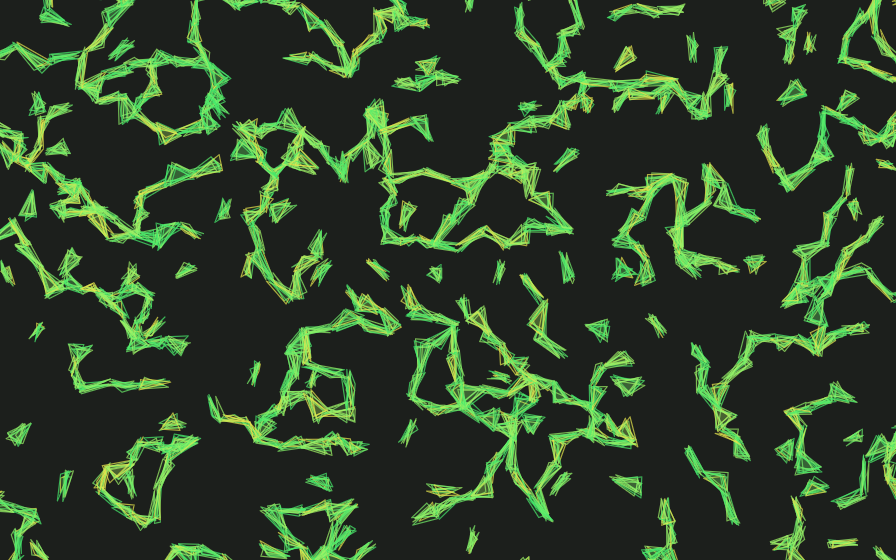
Give the GLSL for this pattern, as a Shadertoy shader.

```glsl
const vec3 BACKGROUND = vec3(0.110, 0.120, 0.110);
const vec3 GREEN  = vec3(0.27, 0.92, 0.42);
const vec3 LIME   = vec3(0.62, 0.95, 0.40);
const vec3 YELLOW = vec3(0.90, 0.90, 0.30);
const float SPACING = 0.112;       // distance between network nodes
const float ROW_HEIGHT = 0.87;     // row step of the triangular lattice
const float NODE_JITTER = 0.55;
const float LINK_CHANCE = 0.32;
const float CHIP_CHANCE = 0.42;
const float BEND = 0.36;           // sideways kink of a link, relative to length
const float SHARD_WIDTH = 0.027;
const float SCATTER = 0.017;       // spread of the repeated shard outlines
const float REACH = 0.08;          // links farther away than this are skipped
const float LINE_WIDTH = 0.0021;
const float LINE_ALPHA = 0.72;
const float FILL_ALPHA = 0.055;
const int LINK_PARTS = 3;
const int COPIES = 7;

vec3 hash3(vec3 p) {
    p = fract((p + 61.7) * vec3(0.1031, 0.1030, 0.0973));
    p += dot(p, p.yxz + 33.33);
    return fract((p.xxy + p.yxx) * p.zyx);
}

float cross2(vec2 a, vec2 b) { return a.x * b.y - a.y * b.x; }

float segmentDistance(vec2 p, vec2 a, vec2 b) {
    vec2 ab = b - a, ap = p - a;
    return length(ap - ab * clamp(dot(ap, ab) / max(dot(ab, ab), 1e-7), 0.0, 1.0));
}

float triangleDistance(vec2 p, vec2 a, vec2 b, vec2 c) {
    float d = min(segmentDistance(p, a, b),
              min(segmentDistance(p, b, c), segmentDistance(p, c, a)));
    vec3 side = vec3(cross2(b - a, p - a), cross2(c - b, p - b), cross2(a - c, p - c));
    side *= sign(cross2(b - a, c - a));
    return min(side.x, min(side.y, side.z)) > 0.0 ? -d : d;
}

vec3 strokeTint(float h) {
    return h > 0.86 ? YELLOW : mix(GREEN, LIME, smoothstep(0.1, 0.7, h));
}

// A bundle of thin, slightly shifted triangle outlines along a-b
void drawShard(inout vec3 color, vec2 p, vec2 a, vec2 b, vec3 seed, float pixel) {
    vec2 along = b - a;
    float size = length(along);
    if (distance(p, 0.5 * (a + b)) > 0.7 * size + SHARD_WIDTH + SCATTER) return;

    vec3 shape = hash3(seed);
    vec2 normal = vec2(-along.y, along.x) / max(size, 1e-4);
    float offset = SHARD_WIDTH * mix(0.15, 1.0, shape.y * shape.y);
    vec2 c = mix(a, b, mix(0.0, 1.1, shape.x)) + normal * offset * (shape.z < 0.5 ? -1.0 : 1.0);

    for (int k = 0; k < COPIES; k++) {
        vec3 copySeed = seed + vec3(0.0, 0.0, 3.7 * float(k + 1));
        vec3 h = hash3(copySeed), g = hash3(copySeed + vec3(17.3, 5.1, 0.0));
        vec3 tint = strokeTint(fract(h.z * 7.0 + g.z * 3.0));
        float d = triangleDistance(p, a + SCATTER * (h.xy - 0.5),
                                      b + SCATTER * (g.xy - 0.5),
                                      c + SCATTER * (vec2(h.z, g.z) - 0.5));
        float fill = clamp(0.5 - d / pixel, 0.0, 1.0);
        float width = max(LINE_WIDTH, pixel);
        float line = clamp((0.5 * width - abs(d)) / pixel + 0.5, 0.0, 1.0);
        color = mix(color, tint, FILL_ALPHA * fill);
        color = mix(color, tint, LINE_ALPHA * line * LINE_WIDTH / width);
    }
}

// A kinked chain of shards joining two nodes
void drawLink(inout vec3 color, vec2 p, vec2 a, vec2 b, vec3 seed, float pixel) {
    if (segmentDistance(p, a, b) > REACH) return;
    vec2 normal = vec2(a.y - b.y, b.x - a.x);
    vec3 kink = hash3(seed + 9.3) - 0.5;
    vec2 from = a;
    for (int i = 1; i <= LINK_PARTS; i++) {
        float t = float(i) / float(LINK_PARTS);
        float bend = i == LINK_PARTS ? 0.0 : BEND * (i == 1 ? kink.x : kink.y);
        vec2 to = mix(a, b, t) + normal * bend;
        drawShard(color, p, from, to, seed + vec3(0.0, 0.0, 31.0 * t), pixel);
        from = to;
    }
}

vec2 nodePosition(vec2 cell) {
    vec2 jitter = hash3(vec3(cell, 1.0)).xy - 0.5;
    return SPACING * (vec2(cell.x + 0.5 * cell.y, ROW_HEIGHT * cell.y) + NODE_JITTER * jitter);
}

void mainImage(out vec4 fragColor, in vec2 fragCoord) {
    float pixel = 1.0 / iResolution.y;
    vec2 p = fragCoord * pixel;
    vec3 color = BACKGROUND;
    float row = p.y / (SPACING * ROW_HEIGHT);
    vec2 home = round(vec2(p.x / SPACING - 0.5 * row, row));

    for (int j = -2; j <= 1; j++)
    for (int i = -2; i <= 2; i++) {
        vec2 cell = home + vec2(i, j);
        vec2 node = nodePosition(cell);
        vec2 right = nodePosition(cell + vec2(1, 0));
        vec2 upper = nodePosition(cell + vec2(0, 1));
        vec3 link = hash3(vec3(cell, 40.0));
        if (link.x < LINK_CHANCE) drawLink(color, p, node, right, vec3(cell, 100.0), pixel);
        if (link.y < LINK_CHANCE) drawLink(color, p, node, upper, vec3(cell, 200.0), pixel);
        if (link.z < LINK_CHANCE)
            drawLink(color, p, node, nodePosition(cell + vec2(-1, 1)), vec3(cell, 300.0), pixel);

        // Loose chips between the chains
        vec3 chip = hash3(vec3(cell, 70.0));
        if (chip.x < CHIP_CHANCE) {
            vec2 center = (node + right + upper) / 3.0;
            float angle = 6.2832 * chip.y;
            vec2 arm = vec2(cos(angle), sin(angle)) * mix(0.012, 0.024, chip.z);
            drawShard(color, p, center - arm, center + arm, vec3(cell, 400.0), pixel);
        }
    }
    fragColor = vec4(color, 1.0);
}
```
